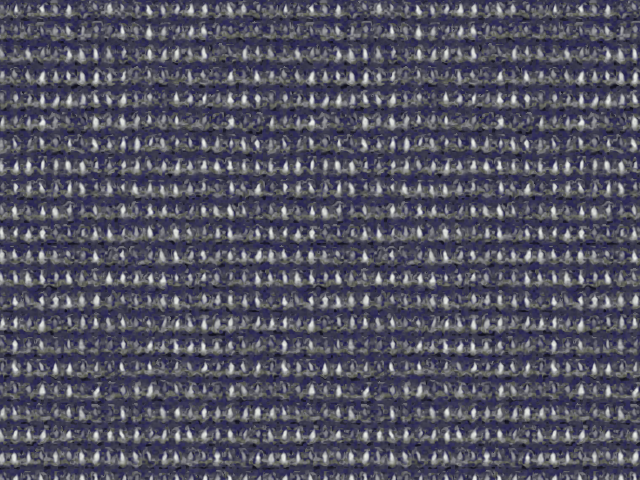
Reproduce this texture procedurally as a Shadertoy shader.

```glsl
const float COLUMNS = 47.5;      // stitches across
const float ROWS = 21.4;         // courses down
const float PERIOD = 20.0;       // stitches before the wear recurs
const float COLUMN_PHASE = 0.37;
const float ROW_WOBBLE = 0.12;
const float FRAY = 0.12;
const vec2 DROP_CENTER = vec2(0.5, 0.38);
const vec2 DROP_SIZE = vec2(0.25, 0.27);
const float BAND_CENTER = 0.64;
const float BAND_WIDTH = 0.12;
const float SPECKLE = 0.13;

const vec3 BLUE = vec3(0.18, 0.17, 0.34);
const vec3 SLATE = vec3(0.21, 0.21, 0.29);
const vec3 SHADOW = vec3(0.09, 0.09, 0.14);
const vec3 HAZE = vec3(0.31, 0.31, 0.35);
const vec3 OLIVE = vec3(0.38, 0.39, 0.33);
const vec3 GRAY = vec3(0.51, 0.51, 0.53);
const vec3 WHITE = vec3(0.87, 0.88, 0.86);

float hash(vec2 p) {
    return fract(sin(dot(p, vec2(127.1, 311.7))) * 43758.5453);
}

// Value noise that wraps across after the given number of cells
float noise(vec2 p, float period) {
    vec2 i = floor(p), f = fract(p);
    f = f * f * (3.0 - 2.0 * f);
    float x0 = mod(i.x, period), x1 = mod(i.x + 1.0, period);
    return mix(mix(hash(vec2(x0, i.y)), hash(vec2(x1, i.y)), f.x),
               mix(hash(vec2(x0, i.y + 1.0)), hash(vec2(x1, i.y + 1.0)), f.x), f.y);
}

// Noise with a whole number of cells per stitch
float grain(vec2 p, vec2 scale, float seed) {
    return noise(p * scale + vec2(0.0, seed), PERIOD * scale.x);
}

// Soft stripe around zero
float stripe(float d, float halfWidth) {
    return 1.0 - smoothstep(0.3 * halfWidth, 1.6 * halfWidth, abs(d));
}

void mainImage(out vec4 fragColor, in vec2 fragCoord) {
    vec2 uv = fragCoord / iResolution.xy;
    vec2 p = vec2(uv.x * COLUMNS + COLUMN_PHASE, (1.0 - uv.y) * ROWS);

    // Uneven courses and frayed yarn
    p.y += ROW_WOBBLE * (grain(p, vec2(0.25, 0.6), 11.0) - 0.5);
    float fine = grain(p, vec2(4.0, 7.0), 31.0);
    float fiber = grain(p, vec2(3.0, 6.0), 57.0);
    float fleck = grain(p, vec2(4.0, 8.0), 83.0);
    vec2 q = p + FRAY * (vec2(fiber, fine) - 0.5) * vec2(1.2, 0.8);

    vec2 cell = floor(q), local = fract(q);
    vec2 id = vec2(mod(cell.x, PERIOD), cell.y);
    float pick = hash(id + 3.0);
    float lean = hash(id + 17.0) - 0.5;
    float alternate = mix(0.68, 1.0, mod(cell.x, 2.0));
    float rowLight = mix(0.85, 1.1, hash(vec2(7.0, cell.y)));

    // Dark ground with scattered shadow flecks under and over each course
    vec3 color = mix(BLUE, SLATE, smoothstep(0.3, 0.65, fine));
    float gap = stripe(local.y - 0.83, 0.12) + 0.7 * stripe(local.y - 0.16, 0.14);
    color = mix(color, SHADOW, gap * smoothstep(0.55, 0.85, fleck));

    // Loose fuzz, with a few strands crossing the gaps
    float body = smoothstep(0.0, 0.3, local.y) * (1.0 - smoothstep(0.66, 0.95, local.y));
    color = mix(color, HAZE, max(body, 0.3) * smoothstep(0.38, 0.68, fiber));

    // Scalloped yarn running along the course, broken by dark gaps
    float scallop = 0.06 * cos(6.2832 * (local.x - 0.5));
    float band = stripe(local.y - BAND_CENTER - scallop, BAND_WIDTH);
    vec3 yarn = mix(HAZE, OLIVE, smoothstep(0.1, 0.4, fine));
    yarn = mix(yarn, GRAY, smoothstep(0.5, 0.75, fiber));
    color = mix(color, yarn, band * smoothstep(0.15, 0.55, fleck));

    // Loop of thread arching over the opening
    vec2 offset = local - DROP_CENTER - vec2(0.16 * lean, 0.1 * (pick - 0.5));
    offset.x += 0.7 * lean * offset.y;
    float arch = stripe(length(offset / vec2(0.4, 0.32)) - 1.0, 0.3);
    vec3 thread = mix(OLIVE, GRAY, smoothstep(0.25, 0.6, fine));
    color = mix(color, thread, 0.8 * arch * smoothstep(0.4, 0.8, fleck));

    // Pale teardrop opening, narrower at the top
    vec2 size = DROP_SIZE * mix(0.75, 1.1, pick);
    size.x *= 0.85 + 1.2 * offset.y;
    float drop = 1.0 - smoothstep(0.25, 1.3, length(offset / size));
    float light = clamp(mix(0.45, 1.2, pick) * alternate * rowLight, 0.0, 1.0);
    vec3 glow = mix(GRAY, WHITE, smoothstep(0.3, 0.85, light));
    color = mix(color, glow, drop * smoothstep(0.05, 0.5, light));

    // Fine speckle, strongest on the yarn
    float speck = grain(p, vec2(6.0, 10.0), 101.0) - 0.5;
    color += SPECKLE * speck * mix(0.35, 1.0, max(body, band));

    fragColor = vec4(clamp(color, 0.0, 1.0), 1.0);
}
```
